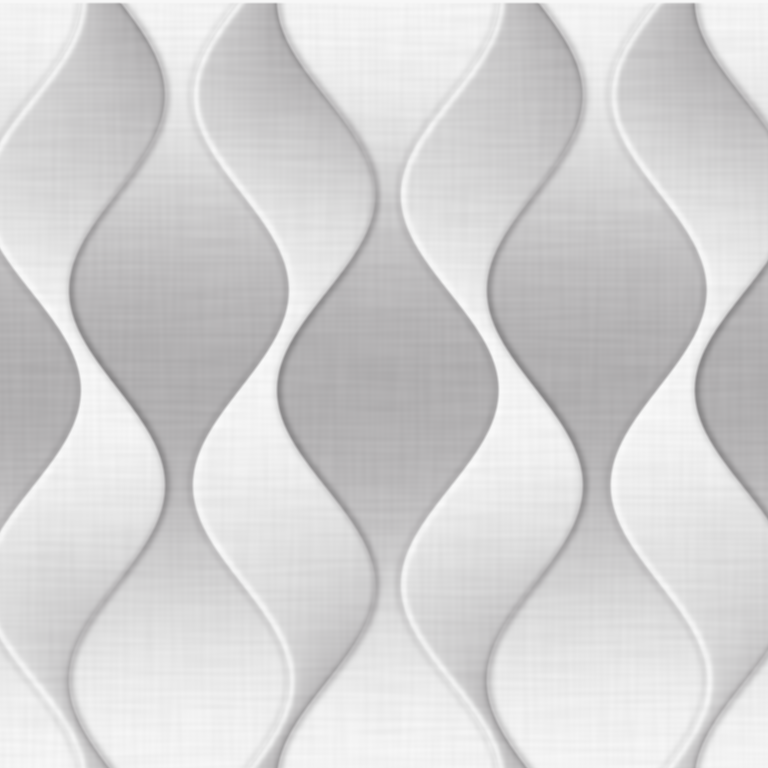
Write a WebGL 1 fragment shader that draws this pattern.

```glsl
precision highp float;

uniform vec2 u_resolution;

const float TAU = 6.2831853;
const float PAIR_WIDTH = 0.544;   // one mirrored pair of ribbons
const float MIRROR_X = 0.233;     // axis between the two ribbons
const float WAVE_HEIGHT = 0.508;  // one full twist

vec2 gradientAt(vec2 cell) {
  float angle = TAU * fract(sin(dot(cell, vec2(127.1, 311.7))) * 4375.85);
  return vec2(cos(angle), sin(angle));
}

float gradientNoise(vec2 p) {
  vec2 i = floor(p);
  vec2 f = p - i;
  vec2 s = f * f * f * (f * (f * 6.0 - 15.0) + 10.0);
  float a = dot(gradientAt(i), f);
  float b = dot(gradientAt(i + vec2(1.0, 0.0)), f - vec2(1.0, 0.0));
  float c = dot(gradientAt(i + vec2(0.0, 1.0)), f - vec2(0.0, 1.0));
  float d = dot(gradientAt(i + vec2(1.0, 1.0)), f - vec2(1.0, 1.0));
  return mix(mix(a, b, s.x), mix(c, d, s.x), s.y);
}

// Approximate signed distance to the curve x = center - amp * cos(phase)
float waveDistance(vec2 p, float center, float amp, float crest) {
  float k = TAU / WAVE_HEIGHT;
  float phase = k * (p.y - crest);
  float slope = amp * k * sin(phase);
  return (p.x - center + amp * cos(phase)) / sqrt(1.0 + slope * slope);
}

// Soft line of the given width around an offset from an edge
float softLine(float d, float offset, float width) {
  float t = (d - offset) / width;
  return exp(-t * t);
}

float linen(vec2 p) {
  float weft = gradientNoise(p * vec2(9.0, 150.0));
  float warp = gradientNoise(p * vec2(150.0, 9.0) + 37.0);
  return 0.026 * weft + 0.018 * warp;
}

void main() {
  vec2 uv = gl_FragCoord.xy / u_resolution;
  vec2 p = vec2(uv.x, 1.0 - uv.y);

  // Fold the plane about the mirror axes
  float local = mod(p.x - MIRROR_X + 0.5 * PAIR_WIDTH, PAIR_WIDTH) - 0.5 * PAIR_WIDTH;
  vec2 folded = vec2(abs(local), p.y);
  float innerDist = waveDistance(folded, 0.0807, 0.0625, 0.124);
  float outerDist = -waveDistance(folded, 0.1914, 0.0638, 0.0);

  // Distances inward from the left and right edge of the ribbon
  float leftEdge = local < 0.0 ? outerDist : innerDist;
  float rightEdge = local < 0.0 ? innerDist : outerDist;
  float aa = max(0.0022, 0.75 / u_resolution.y);
  float ribbon = smoothstep(-aa, aa, min(innerDist, outerDist));

  // Opposing vertical gradients on ground and ribbons
  float sweep = cos(TAU * p.y);
  float ground = 0.82 + 0.13 * sweep;
  float across = clamp(leftEdge / max(leftEdge + rightEdge, 0.01), 0.0, 1.0);
  float face = 0.855 - 0.10 * sweep;
  face -= 0.12 * (across - 0.4) * (0.5 + 0.5 * sweep);
  face += 0.16 * abs(p.x - 0.5) * smoothstep(0.7, 1.0, p.y);

  // Shadow falls outside the right edge, light catches the left rim
  float facing = smoothstep(-0.01, 0.01, leftEdge);
  ground -= 0.15 * softLine(rightEdge, -0.002, 0.006) * facing;
  ground -= 0.05 * softLine(leftEdge, -0.004, 0.005);
  face -= 0.09 * softLine(rightEdge, 0.0, 0.005);
  face = mix(face, 0.97, 0.8 * softLine(leftEdge, 0.004, 0.005));

  // Woven surface and the pale strip along the top
  float tone = mix(ground, face, ribbon) + linen(p);
  tone = mix(0.97, tone, smoothstep(0.002, 0.006, p.y));

  // Faint violet tint in the darker greys
  vec3 tint = vec3(0.002, -0.004, 0.0) * (1.0 - smoothstep(0.7, 0.9, tone));
  gl_FragColor = vec4(clamp(vec3(tone) + tint, 0.0, 1.0), 1.0);
}
```
